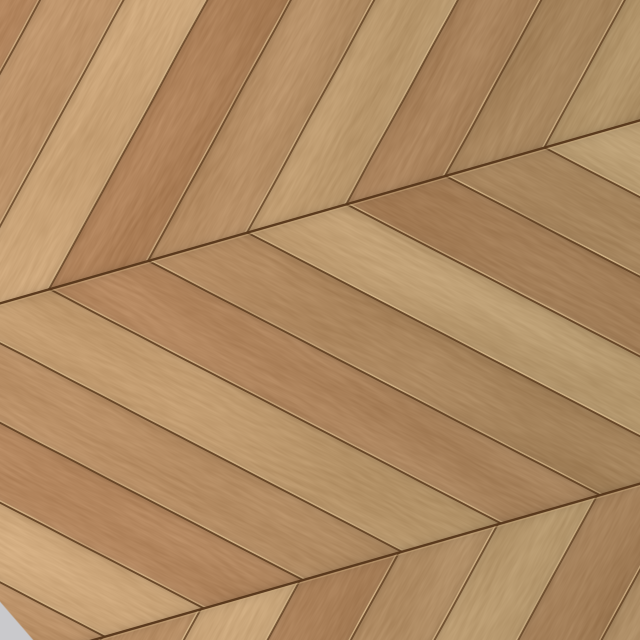
Give the GLSL for this texture, as a three.js fragment shader.

```glsl
// Oak chevron parquet: slanted bands of planks with bevelled joints and wavy grain.
varying vec2 vUv;

float hash(vec2 p) {
  p = fract(p * vec2(0.1031, 0.1137));
  p += dot(p, p.yx + 33.33);
  return fract((p.x + p.y) * p.x * 17.0);
}

vec2 gradient(vec2 cell) {
  float angle = 6.2832 * hash(cell + 71.0);
  return vec2(cos(angle), sin(angle));
}

// Gradient noise, roughly -0.7 to 0.7
float noise(vec2 p) {
  vec2 i = floor(p), f = fract(p);
  vec2 u = f * f * f * (f * (f * 6.0 - 15.0) + 10.0);
  float a = dot(gradient(i), f);
  float b = dot(gradient(i + vec2(1, 0)), f - vec2(1, 0));
  float c = dot(gradient(i + vec2(0, 1)), f - vec2(0, 1));
  float d = dot(gradient(i + vec2(1, 1)), f - vec2(1, 1));
  return mix(mix(a, b, u.x), mix(c, d, u.x), u.y);
}

// Soft stripe of a given half width around distance zero
float stripe(float d, float halfWidth) {
  return 1.0 - smoothstep(halfWidth - 0.001, halfWidth + 0.001, abs(d));
}

// Wavy growth lines, fine fibres and broad figure along one plank
float woodGrain(float along, float across, float seed) {
  vec2 q = vec2(along, across) + seed * vec2(13.0, 7.0);
  float warp = noise(q * vec2(4.0, 15.0)) * 1.7 + noise(q * vec2(11.0, 32.0)) * 0.6;
  float tilt = across + along * (seed - 0.5) * 0.14;
  float rings = sin(6.2832 * (tilt * 68.0 + warp)) * (0.55 + noise(q * vec2(6.0, 22.0)));
  float fibres = noise(q * vec2(24.0, 210.0)) + 0.6 * noise(q * vec2(50.0, 390.0));
  float figure = noise(q * vec2(3.0, 17.0));
  return rings * 0.013 + fibres * 0.030 + figure * 0.055;
}

void main() {
  vec2 p = vUv;

  // Bands run parallel to the seams; every other band flips its planks
  float t = (p.y - 0.286 * p.x + 0.0417) / 0.5677;
  float band = floor(t);
  bool falling = mod(band, 2.0) < 0.5;
  vec2 dir = normalize(falling ? vec2(1.0, -0.5185) : vec2(0.547, 1.0));
  vec2 normal = falling ? vec2(-dir.y, dir.x) : vec2(dir.y, -dir.x);
  float width = falling ? 0.1105 : 0.1145;
  float start = falling ? 0.522 : (0.2933 - 0.5163 * band) / 1.1398;
  float along = dot(p, dir), across = dot(p, normal);

  // Plank index and signed distance to the nearest joint
  float k = (across - start + 0.0008 * noise(vec2(along * 9.0, band * 5.0))) / width;
  float plank = floor(k);
  float joint = (k - floor(k + 0.5)) * width;
  float seam = (t - floor(t + 0.5)) * 0.5459;
  float seed = hash(vec2(plank + 40.0, band + 9.0));

  // Tone follows a rhythm of three: ruddy, middle, pale
  float order = mod(plank, 3.0);
  vec3 wood = order < 0.5 ? vec3(0.665, 0.505, 0.355)
            : order < 1.5 ? vec3(0.690, 0.545, 0.390)
                          : vec3(0.750, 0.620, 0.455);
  wood += (seed - 0.5) * vec3(0.045, 0.050, 0.050);
  wood += woodGrain(along, across, seed) * vec3(1.0, 1.05, 1.05);

  // Light fades to the right and loses some warmth
  wood *= mix(vec3(1.045, 1.02, 1.01), vec3(0.95, 0.965, 0.95), smoothstep(0.1, 1.0, p.x));

  // Bevelled joints: soft shade, lit edge, dark gap
  float lit = falling ? joint : -joint;
  wood *= 1.0 - 0.10 * exp(-abs(joint) / 0.005);
  float glint = 0.65 + 0.5 * noise(vec2(along * 8.0, plank * 3.7));
  wood = mix(wood, vec3(0.85, 0.73, 0.55), stripe(lit - 0.0026, 0.0012) * glint);
  wood = mix(wood, vec3(0.38, 0.25, 0.13), stripe(lit, 0.0014) * (falling ? 0.9 : 0.75));

  // Long seams between the bands
  wood *= 1.0 - 0.12 * exp(-abs(seam) / 0.006);
  wood = mix(wood, vec3(0.82, 0.69, 0.50), stripe(seam + 0.0032, 0.0010) * 0.45);
  wood = mix(wood, vec3(0.34, 0.21, 0.10), stripe(seam, 0.0018) * 0.95);

  // Bare grey floor beyond the lower left corner
  float corner = p.x * 0.756 + p.y * 0.655 - 0.0393;
  wood = mix(vec3(0.79, 0.79, 0.80), wood, smoothstep(-0.0015, 0.0015, corner));

  gl_FragColor = vec4(wood, 1.0);
}
```
